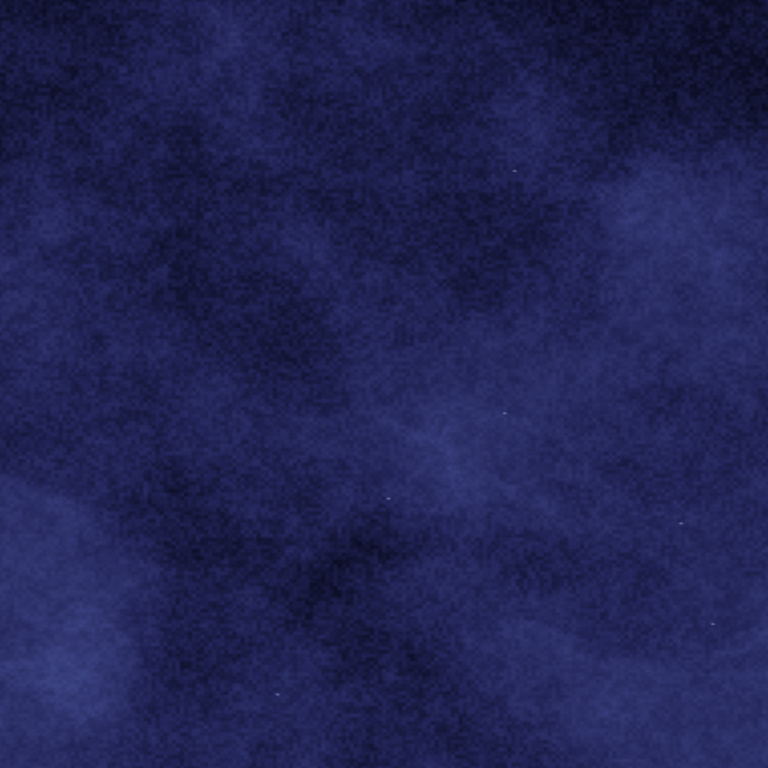
Reproduce this texture procedurally as a WebGL 1 fragment shader.

```glsl
precision highp float;
uniform vec2 u_resolution;

const vec3 INK = vec3(0.05, 0.06, 0.16);
const vec3 INDIGO = vec3(0.13, 0.14, 0.34);
const vec3 HAZE = vec3(0.19, 0.21, 0.44);
const vec3 FLECK = vec3(0.42, 0.48, 0.66);

const float MID_TONE = 0.57;
const vec2 CLOUD_SCALE = vec2(3.4, 4.4);
const float CLOUD_CONTRAST = 1.65;
const float CLOUD_GAIN = 0.58;
const float WARP = 0.7;
const vec2 WISP_SCALE = vec2(4.0, 7.5);
const float WISP_STRENGTH = 0.22;
const vec2 GRAIN_SCALE = vec2(190.0, 205.0);
const float GRAIN_STRENGTH = 0.34;
const float MOTTLE_SCALE = 75.0;
const float MOTTLE_STRENGTH = 0.16;
const float TOP_SHADE = 0.24;
const float FLECK_CELLS = 7.0;
const float FLECK_CHANCE = 0.08;
const float FLECK_RADIUS = 0.0032;

float hash(vec2 p) {
  vec3 q = fract(p.xyx * 0.1031);
  q += dot(q, q.yzx + 33.33);
  return fract((q.x + q.y) * q.z);
}

float noise(vec2 p) {
  vec2 cell = floor(p);
  vec2 f = fract(p);
  f = f * f * f * (f * (f * 6.0 - 15.0) + 10.0);
  float low = mix(hash(cell), hash(cell + vec2(1.0, 0.0)), f.x);
  float high = mix(hash(cell + vec2(0.0, 1.0)), hash(cell + vec2(1.0)), f.x);
  return mix(low, high, f.y);
}

// Layered noise, turned a little at each octave to hide the lattice
float fbm(vec2 p) {
  mat2 turn = mat2(0.9, 0.436, -0.436, 0.9);
  float sum = 0.0;
  float total = 0.0;
  float weight = 1.0;
  for (int i = 0; i < 6; i++) {
    sum += weight * noise(p);
    total += weight;
    weight *= CLOUD_GAIN;
    p = turn * p * 2.03 + vec2(17.3, 9.1);
  }
  return sum / total;
}

// Thin, mostly level streaks along the ridges of a noise field
float wisps(vec2 p) {
  float ridge = 1.0 - abs(2.0 * fbm(p) - 1.0);
  return pow(ridge, 9.0);
}

// A few tiny pale flecks, one at most in each cell
float flecks(vec2 uv) {
  vec2 p = uv * FLECK_CELLS;
  vec2 cell = floor(p);
  vec2 centre = 0.2 + 0.6 * vec2(hash(cell + 41.0), hash(cell + 73.0));
  vec2 d = (fract(p) - centre) / FLECK_CELLS;
  float present = step(hash(cell + 11.0), FLECK_CHANCE);
  float dist = length(d * vec2(0.7, 1.2));
  return present * (1.0 - smoothstep(0.0, FLECK_RADIUS, dist));
}

vec3 ramp(float tone) {
  vec3 shade = mix(INK, INDIGO, clamp(tone / MID_TONE, -0.1, 1.0));
  float glow = clamp((tone - MID_TONE) / (1.0 - MID_TONE), 0.0, 1.8);
  return shade + (HAZE - INDIGO) * glow;
}

void main() {
  vec2 uv = gl_FragCoord.xy / min(u_resolution.x, u_resolution.y);

  // Warped clouds
  vec2 p = uv * CLOUD_SCALE + 5.0;
  vec2 bend = vec2(fbm(p + 31.7), fbm(p + 67.2)) - 0.5;
  float cloud = (fbm(p + WARP * bend) - 0.5) * CLOUD_CONTRAST;
  float tone = MID_TONE + 0.02 + cloud;
  tone -= TOP_SHADE * smoothstep(0.72, 1.05, uv.y + 0.12 * (uv.x - 0.5));

  // Streaks show in the lighter haze
  float lit = smoothstep(0.45, 0.95, tone);
  tone += WISP_STRENGTH * lit * (wisps(uv * WISP_SCALE + bend + 23.0) - 0.35);

  // Soft fine grain, stronger in the shadows
  float grain = noise(uv * GRAIN_SCALE + 3.0) - 0.5;
  float mottle = noise(uv * MOTTLE_SCALE + 90.0) - 0.5;
  tone += grain * GRAIN_STRENGTH * mix(1.15, 0.7, lit);
  tone += mottle * MOTTLE_STRENGTH;

  vec3 colour = mix(ramp(tone), FLECK, 0.8 * flecks(uv));
  gl_FragColor = vec4(colour, 1.0);
}
```
